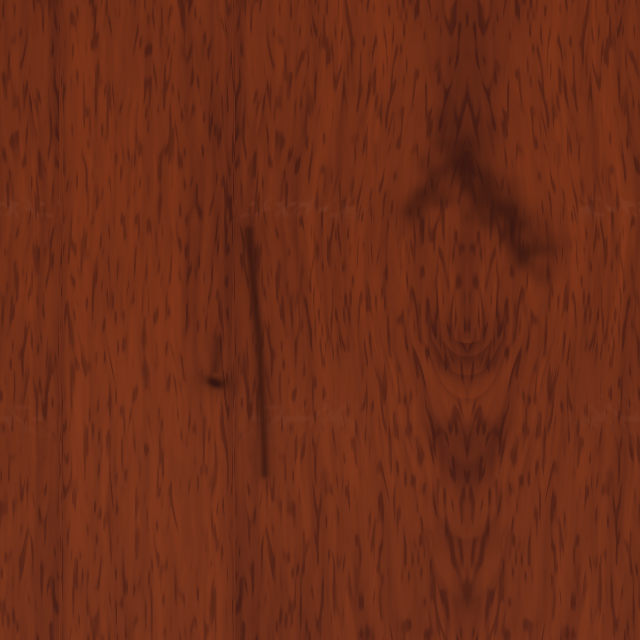
Give the GLSL for this texture, as a WebGL 1 fragment shader.

```glsl
precision highp float;
// Polished red-brown wood: a mirrored cathedral figure with a forked knot,
// beside a narrow straight-grained board. Stretched value noise, sampled along
// a bent grain coordinate, gives bands, fibres and pores; soft shapes add stains.
uniform vec2 u_resolution;

#define DARK vec3(0.305, 0.122, 0.078)
#define LIGHT vec3(0.505, 0.212, 0.098)
#define KNOT vec3(0.19, 0.075, 0.055)
#define HAZE vec3(0.52, 0.27, 0.18)
#define AXIS 0.73
#define HALF_WIDTH 0.365
#define BASE_TONE 0.69
#define PORE_SCALE vec2(225.0, 40.0)
#define PORE_DEPTH 0.42
#define RING_COUNT 50.0
#define RING_DEPTH 0.42

float hash(vec2 p) {
  return fract(sin(dot(p, vec2(127.1, 311.7))) * 43758.5453);
}

float noise(vec2 p) {
  vec2 i = floor(p), f = fract(p);
  f = f * f * (3.0 - 2.0 * f);
  float low = mix(hash(i), hash(i + vec2(1.0, 0.0)), f.x);
  float high = mix(hash(i + vec2(0.0, 1.0)), hash(i + vec2(1.0, 1.0)), f.x);
  return mix(low, high, f.y);
}

float bell(float d, float width) {
  d /= width;
  return exp(-d * d);
}

float segmentDistance(vec2 p, vec2 a, vec2 b) {
  vec2 ab = b - a;
  return length(p - a - ab * clamp(dot(p - a, ab) / dot(ab, ab), 0.0, 1.0));
}

// Distance across the grain: parabolas below the knot, a bulge around it.
float cathedral(float dx, float y) {
  float bulge = 0.28 * bell(y - 0.63, 0.13) * bell(dx, 0.22);
  float across = dx * (1.0 - bulge);
  float lift = 0.042 * max(0.47 - y, 0.0) + 0.006 * smoothstep(0.68, 0.95, y);
  return sqrt(across * across + lift);
}

void main() {
  vec2 uv = gl_FragCoord.xy / u_resolution;
  float y = uv.y;
  float wrappedX = uv.x < 0.5 * HALF_WIDTH ? uv.x + 1.0 : uv.x;
  float side = wrappedX - AXIS;
  float edge = abs(side) - HALF_WIDTH;
  float figured = 1.0 - smoothstep(-0.003, 0.003, edge);

  // Gentle wandering of the grain, mirrored about the axis of the figure
  vec2 m = vec2(abs(side), y);
  float wander = 0.016 * (noise(m * vec2(7.0, 4.0)) - 0.5)
               + 0.006 * (noise(m * vec2(24.0, 15.0) + 9.0) - 0.5);
  float dx = abs(side) + wander;
  float ring = cathedral(dx, y);
  float grain = mix(uv.x + wander + 3.0, ring, figured);
  float poreX = mix(grain, dx + 0.35 * (ring - dx), figured);

  // Broad bands, fibres, and short dark pores
  float band = noise(vec2(grain * 26.0, y * 1.6)) - 0.5;
  float streak = noise(vec2(grain * 75.0, y * 3.5 + 4.0)) - 0.5;
  float fibre = noise(vec2(poreX * 170.0, y * 11.0 + 8.0)) - 0.5;
  float stagger = 3.0 * noise(vec2(poreX * 90.0, 2.0));
  vec2 poreUv = vec2(poreX, y) * PORE_SCALE + vec2(0.0, stagger);
  float poreNoise = noise(poreUv);
  float pore = smoothstep(0.58, 0.92, poreNoise);
  float patchy = noise(uv * vec2(5.0, 3.0) + 20.0) - 0.5;
  float tone = BASE_TONE + 0.24 * band + 0.26 * streak + 0.24 * fibre
             + 0.16 * patchy - PORE_DEPTH * pore - 0.16 * (poreNoise - 0.5);

  // Growth rings: sharp on one side, fading on the other
  float phase = fract(ring * RING_COUNT + 1.3 * noise(vec2(ring * 28.0, y * 4.0)));
  float ringLine = smoothstep(0.0, 0.14, phase) * (1.0 - phase) * (1.0 - phase);
  float ringZone = figured * (1.0 - smoothstep(0.44, 0.60, y)) * bell(ring, 0.145);
  tone -= RING_DEPTH * ringLine * ringZone;

  // Dark heart: a tapering stain above the knot and blots below it
  float heart = bell(dx, 0.055) * smoothstep(0.70, 0.82, y);
  float blot = smoothstep(0.25, 0.75, noise(vec2(ring * 24.0, y * 13.0)));
  float below = bell(dx, 0.065) * bell(y - 0.36, 0.22) * blot;
  tone -= figured * (0.34 * heart + 0.38 * below);

  // Forked knot with a ragged, curly outline
  vec2 curl = vec2(noise(uv * 32.0), noise(uv * 32.0 + 40.0)) - 0.5;
  vec2 k = vec2(side, y) + 0.035 * curl;
  float leftArm = segmentDistance(k, vec2(-0.080, 0.675), vec2(-0.025, 0.755));
  float rightArm = segmentDistance(k, vec2(-0.015, 0.750), vec2(0.105, 0.605));
  float stain = 0.50 * bell(leftArm, 0.027);
  stain = max(stain, 0.64 * bell(rightArm, 0.034));
  float root = segmentDistance(k, vec2(-0.035, 0.74), vec2(-0.03, 0.84));
  stain = max(stain, 0.25 * bell(root, 0.018));
  stain *= 0.72 + 0.5 * noise(uv * vec2(55.0, 40.0));

  // Long mineral streak, pin knot with its tail, and faint streaks on the board
  vec2 s = uv + vec2(wander * 0.4, 0.0);
  float crack = min(segmentDistance(s, vec2(0.390, 0.64), vec2(0.408, 0.46)),
                    segmentDistance(s, vec2(0.408, 0.46), vec2(0.415, 0.26)));
  stain = max(stain, 0.52 * bell(crack, 0.007) + 0.16 * bell(crack, 0.022));
  float pin = length((uv - vec2(0.340, 0.405) + 0.012 * curl) * vec2(1.0, 1.5));
  stain = max(stain, 0.85 * bell(pin, 0.013) + 0.22 * bell(pin, 0.035));
  float tail = segmentDistance(s, vec2(0.338, 0.42), vec2(0.342, 0.47));
  stain = max(stain, 0.40 * bell(tail, 0.008));
  float vein = segmentDistance(s, vec2(0.292, 0.52), vec2(0.296, 1.0));
  stain = max(stain, 0.24 * bell(vein, 0.007) * smoothstep(-0.3, 0.3, streak + patchy));
  tone -= 0.20 * bell(edge, 0.016);

  // Pale cross ripples and a dull sheen towards the bottom
  float ripple = bell(y - 0.675, 0.016) + 0.7 * bell(y - 0.35, 0.030);
  float fleck = smoothstep(0.4, 0.85, noise(vec2(poreX * 150.0 + y * 60.0, y * 110.0)));
  float sheen = ripple * fleck * figured * smoothstep(0.12, 0.22, dx) * 0.45;
  sheen += 0.16 * (1.0 - smoothstep(0.0, 0.7, y)) + 0.12 * max(patchy, 0.0);

  vec3 color = mix(DARK, LIGHT, clamp(tone, -0.15, 1.1));
  color = mix(color, HAZE, sheen * (0.4 + 0.6 * clamp(tone, 0.0, 1.0)));
  color = mix(color, KNOT, clamp(stain, 0.0, 0.95));
  gl_FragColor = vec4(color, 1.0);
}
```
